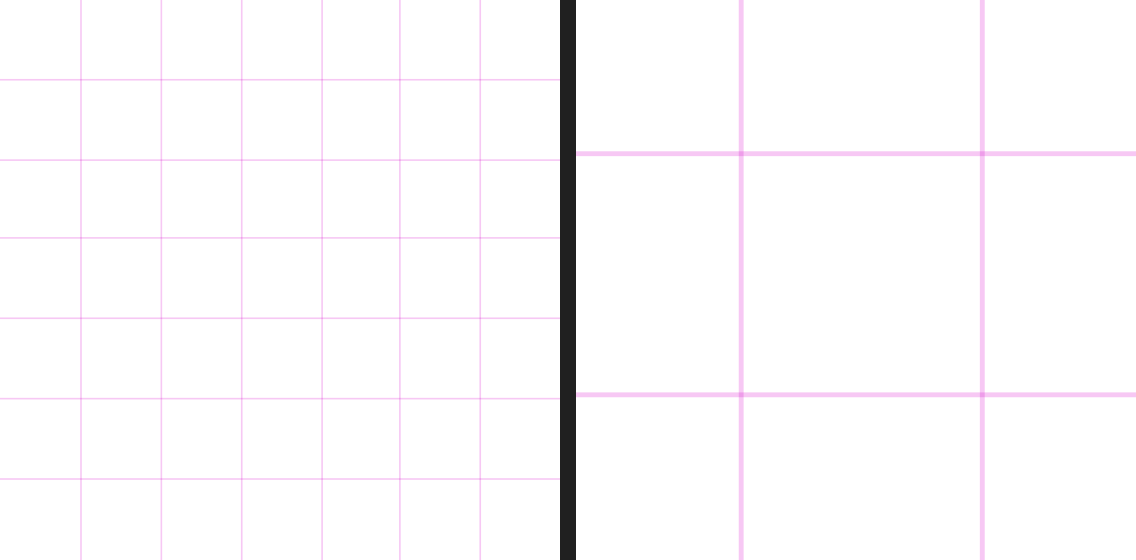
Left, the full canvas; right, a detail of the centre.
Give the GLSL for this pattern, as a three.js fragment shader.

```glsl
varying vec2 vUv;

const vec3 PAPER = vec3(1.0);
const vec3 LINE_TINT = vec3(0.967, 0.785, 0.958);
const float CELLS = 7.0;           // cells across and down
const float SNAP_STEPS = 216.0;    // coarse steps the lines snap to
const float SNAP_BIAS = 0.6;       // decides which cell comes out narrower
const float LINE_OFFSET = 0.0011;  // shift of a line from its step
const float LINE_WIDTH = 0.0029;

// Centre of the nearest inner grid line on each axis
vec2 nearestLine(vec2 p) {
  vec2 index = clamp(floor(p * CELLS + 0.5), 1.0, CELLS - 1.0);
  vec2 snapped = floor(index * SNAP_STEPS / CELLS + SNAP_BIAS);
  return snapped / SNAP_STEPS + LINE_OFFSET;
}

// Share of the sample footprint covered by a line, on each axis
vec2 lineCoverage(vec2 fromCentre, vec2 footprint) {
  vec2 halfWidth = vec2(0.5 * LINE_WIDTH);
  vec2 low = max(fromCentre - 0.5 * footprint, -halfWidth);
  vec2 high = min(fromCentre + 0.5 * footprint, halfWidth);
  return clamp((high - low) / footprint, 0.0, 1.0);
}

void main() {
  vec2 footprint = max(fwidth(vUv), vec2(1e-5));
  vec2 coverage = lineCoverage(vUv - nearestLine(vUv), footprint);

  // Translucent lines, so crossings come out darker
  vec3 color = PAPER;
  color *= mix(vec3(1.0), LINE_TINT, coverage.x);
  color *= mix(vec3(1.0), LINE_TINT, coverage.y);

  gl_FragColor = vec4(color, 1.0);
}
```
